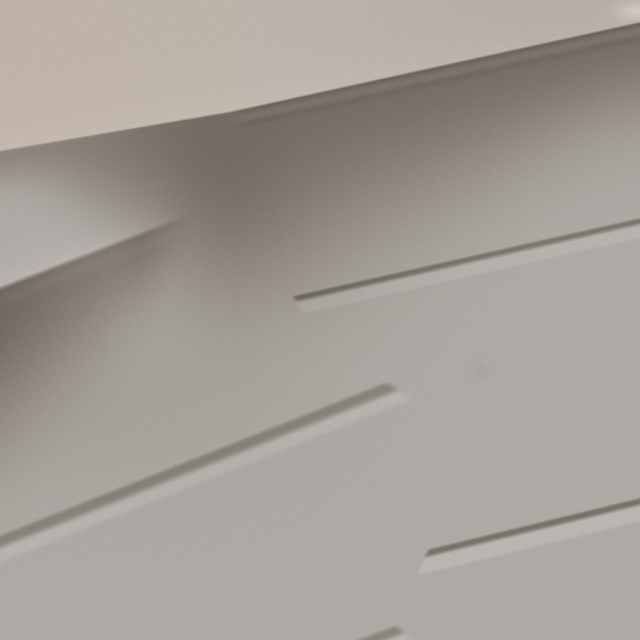
Write a Shadertoy shader that draws this texture.

```glsl
// Pale moulded panel with pressed grooves under an overhanging sheet.
// Straight slanted edges give signed depths; soft falloffs of those depths
// shade the overhang, a raised flap and the grooves, with fine cellular grain.
#define SHADOW_TONE vec3(0.44, 0.41, 0.37)
#define PANEL_TONE vec3(0.69, 0.67, 0.65)
#define SHEET_TONE vec3(0.735, 0.703, 0.678)
#define BASE_LEVEL 0.685
#define OVERHANG_DEPTH 0.225
#define FLAP_DEPTH 0.24
#define GRAIN_SCALE 150.0
#define GRAIN_AMOUNT 0.012

vec2 hash2(vec2 p) {
    vec3 q = fract(p.xyx * vec3(0.1031, 0.1030, 0.0973));
    q += dot(q, q.yzx + 33.33);
    return fract((q.xx + q.yz) * q.zy);
}

// Distance to the nearest jittered cell point
float cellular(vec2 p) {
    vec2 cell = floor(p), f = fract(p);
    float nearest = 2.0;
    for (int j = -1; j <= 1; j++)
        for (int i = -1; i <= 1; i++) {
            vec2 o = vec2(i, j);
            nearest = min(nearest, length(o + hash2(cell + o) - f));
        }
    return nearest;
}

float bell(float x) { return exp(-x * x); }

// Depth below a slanted line through a point
float below(vec2 p, vec2 anchor, float slope) {
    return (anchor.y + slope * (p.x - anchor.x) - p.y) / sqrt(1.0 + slope * slope);
}

// Pressed groove: dark upper wall, then a lit lower wall.
// side is +1 when it runs right from its tip, -1 when it runs left.
float groove(vec2 p, vec2 tip, float slope, float side, float slant,
             vec2 widths, vec2 tones, float soft) {
    float n = below(p, tip, slope);
    float along = side * (p.x - tip.x) - slant * n;
    float inside = smoothstep(-soft, soft * 2.5, along);
    float top = smoothstep(-soft, soft, n);
    float wall = smoothstep(widths.x - soft * 1.5, widths.x + soft * 1.5, n);
    float foot = smoothstep(widths.y - soft, widths.y + soft * 1.5, n);
    float dark = top * (1.0 - wall) * tones.x;
    float lit = wall * (1.0 - foot) * tones.y;
    return inside * (lit - dark);
}

void mainImage(out vec4 fragColor, in vec2 fragCoord) {
    vec2 uv = fragCoord / iResolution.xy;
    float px = 1.0 / iResolution.y;
    float level = BASE_LEVEL;

    // Broad unevenness of the panel
    level -= 0.035 * bell((uv.x - 0.15) / 0.3) * bell((uv.y - 0.38) / 0.16);
    level -= 0.05 * bell((uv.x - 0.36) / 0.14) * bell((uv.y - 0.64) / 0.13);
    level -= 0.02 * bell(length(uv - vec2(0.75, 0.42)) / 0.016);

    // Shadow of the overhanging sheet, whose edge bends at one point
    vec2 bend = vec2(0.362, 0.8255);
    float edge = below(uv, bend, uv.x < bend.x ? 0.17 : 0.2186);
    float spread = 0.05 + 0.19 * smoothstep(0.0, 0.4, uv.x)
                 - 0.10 * smoothstep(0.45, 1.0, uv.x);
    float depth = OVERHANG_DEPTH * mix(0.6, 1.0, smoothstep(0.0, 0.36, uv.x));
    level -= depth * bell(max(edge, 0.0) / spread);

    // Thin stepped lip along the right part of the overhang
    float lip = smoothstep(0.35, 0.40, uv.x);
    level -= lip * 0.045 * bell(edge / 0.006);
    level += lip * 0.025 * bell((edge - 0.013) / 0.006);
    level -= lip * 0.025 * bell((edge - 0.024) / 0.005);

    // Raised flap: bright rim above, long soft shadow below
    float flap = below(uv, vec2(0.276, 0.6575), 0.386);
    float reach = clamp(uv.x / 0.28, 0.0, 1.0);
    float flapFade = 1.0 - smoothstep(0.21, 0.31, uv.x);
    float under = smoothstep(-0.004, 0.006, flap);
    float flapShade = FLAP_DEPTH * mix(1.0, 0.45, reach)
                    * bell(max(flap, 0.0) / mix(0.19, 0.08, reach));
    level -= flapFade * under * flapShade;
    level += flapFade * (1.0 - under) * 0.05 * exp(min(flap, 0.0) / 0.035);
    level += flapFade * 0.02 * under * bell((flap - 0.02) / 0.008);

    // Grooves
    float fine = 0.0022 + px * 0.5;
    level += groove(uv, vec2(0.456, 0.5365), 0.225, 1.0, 0.55,
                    vec2(0.009, 0.029), vec2(0.19, 0.035), fine);
    level += groove(uv, vec2(0.608, 0.4036), 0.396, -1.0, -1.0,
                    vec2(0.017, 0.037), vec2(0.14, 0.04), fine * 1.6);
    level += groove(uv, vec2(0.667, 0.1406), 0.2425, 1.0, -0.5,
                    vec2(0.010, 0.034), vec2(0.21, 0.045), fine);
    level += groove(uv, vec2(0.622, 0.0234), 0.377, -1.0, -0.8,
                    vec2(0.015, 0.036), vec2(0.14, 0.04), fine * 1.4);

    vec3 color = mix(SHADOW_TONE, PANEL_TONE, (level - 0.44) / 0.25);

    // Overhanging sheet: warm on the left, grey to the right, lit at its rim
    vec3 sheet = SHEET_TONE + vec3(0.015, 0.0, -0.018) * (1.0 - uv.x);
    sheet -= 0.035 * smoothstep(0.35, 1.0, uv.x);
    sheet += 0.025 * exp(min(edge, 0.0) / 0.04);
    sheet += 0.10 * bell(length((uv - vec2(1.0, 0.983)) / vec2(0.035, 0.014)));
    color = mix(sheet, color, smoothstep(-px - 0.001, px + 0.001, edge));

    // Surface grain
    color += GRAIN_AMOUNT * (cellular(uv * GRAIN_SCALE) - 0.5);
    fragColor = vec4(clamp(color, 0.0, 1.0), 1.0);
}
```
